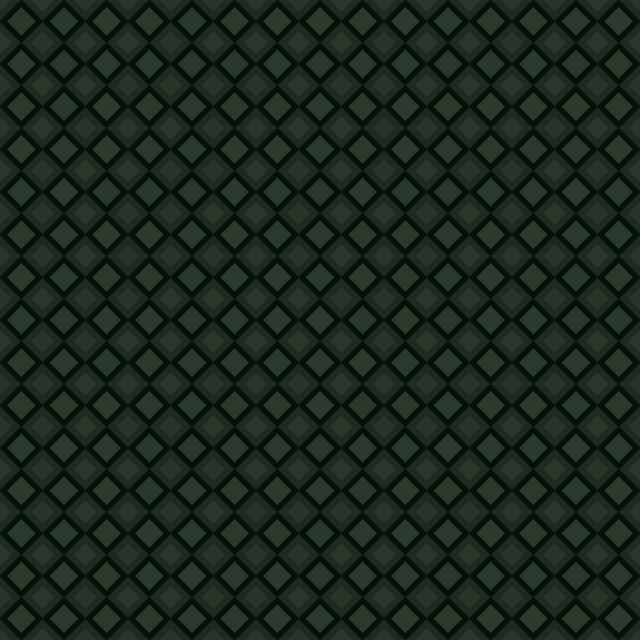
Reproduce this pattern procedurally as a Shadertoy shader.

```glsl
const float REPEATS = 15.0;

float hash(vec2 p) {
    vec3 q = fract(vec3(p.xyx) * 0.1031);
    q += dot(q, q.yzx + 33.33);
    return fract((q.x + q.y) * q.z);
}

// Signed distance to a diamond with the given half diagonal
float diamond(vec2 p, float radius) {
    vec2 q = abs(vec2(p.x + p.y, p.x - p.y)) * 0.7071 - radius * 0.7071;
    return length(max(q, 0.0)) + min(max(q.x, q.y), 0.0);
}

float cover(float d, float blur) {
    return 1.0 - smoothstep(-blur, blur, d);
}

// Slight warm or cool shift, wrapped so that opposite edges agree
vec3 tint(vec2 id, float seed) {
    vec2 cell = mod(id, REPEATS) + seed;
    float warmth = hash(cell) - 0.5;
    float light = hash(cell + 41.0) - 0.5;
    return vec3(0.012, 0.0, -0.012) * warmth + 0.008 * light;
}

// Diamond outlined by a band with rounded outer corners
vec3 framedDiamond(vec3 base, vec2 p, float radius, float halfBand,
                   vec3 band, vec3 fill, float blur) {
    float d = diamond(p, radius);
    vec3 color = mix(base, band, cover(d - halfBand, blur));
    return mix(color, fill, cover(d + halfBand, blur));
}

void mainImage(out vec4 fragColor, in vec2 fragCoord) {
    vec2 grid = fragCoord / iResolution.xy * REPEATS;
    float blur = 0.7 * REPEATS / iResolution.y;
    vec3 darkGreen = vec3(0.01, 0.07, 0.03);
    vec3 color = darkGreen;

    // Soft diamonds on the grid corners
    vec2 corner = floor(grid + 0.5);
    color = framedDiamond(color, grid - corner, 0.399, 0.091,
                          vec3(0.12, 0.16, 0.12),
                          vec3(0.165, 0.208, 0.167) + tint(corner, 17.0), blur);

    // Bold diamonds in the cell centres
    vec2 cell = floor(grid);
    color = framedDiamond(color, grid - cell - 0.5, 0.426, 0.064,
                          darkGreen,
                          vec3(0.17, 0.222, 0.174) + tint(cell, 3.0), blur);

    fragColor = vec4(color, 1.0);
}
```
